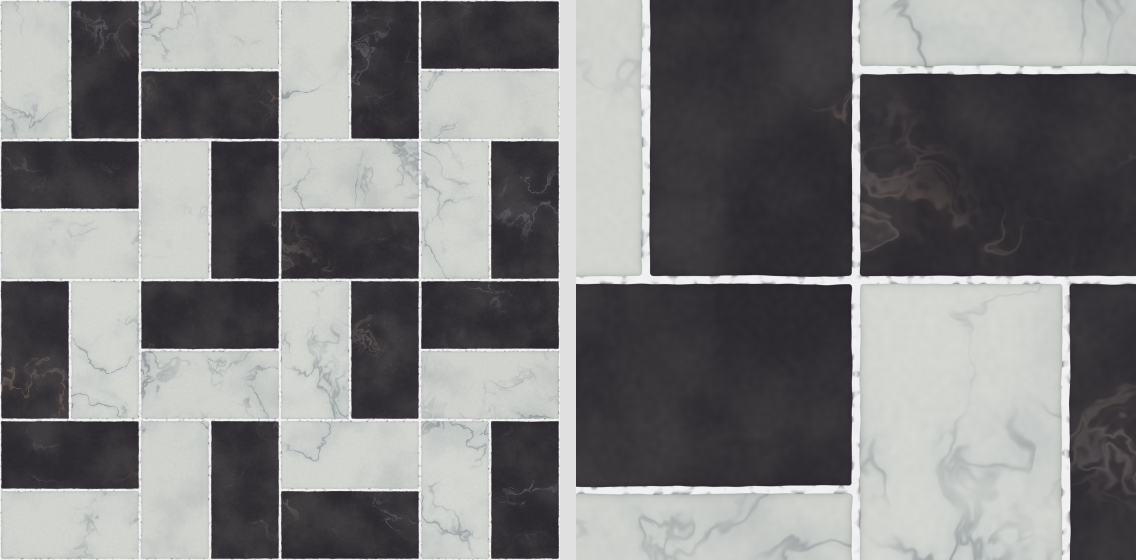
Left: the whole. Right: its middle third, enlarged.
Write a Shadertoy shader that draws this texture.

```glsl
// Basket-weave floor of paired light and dark marble tiles with pale, worn grout.

const float BLOCKS = 4.0;            // square tile pairs per side
const int FLIPPED_BLOCKS = 0x2414;   // bit (x + 4y): pair has its tones swapped
const float GROUT_WIDTH = 0.0048;
const float CORNER_RADIUS = 0.002;
const float EDGE_WOBBLE = 0.0011;
const float MARBLE_SCALE = 9.0;
const float VEIN_WIDTH = 0.028;
const float GRAIN = 0.018;

const vec3 LIGHT_BASE = vec3(0.82, 0.83, 0.81);
const vec3 LIGHT_CLOUD = vec3(0.735, 0.75, 0.745);
const vec3 LIGHT_VEIN = vec3(0.53, 0.55, 0.56);
const vec3 DARK_BASE = vec3(0.18, 0.17, 0.19);
const vec3 DARK_CLOUD = vec3(0.25, 0.24, 0.25);
const vec3 DARK_VEIN_WARM = vec3(0.45, 0.39, 0.35);
const vec3 DARK_VEIN_COOL = vec3(0.42, 0.42, 0.46);
const vec3 GROUT = vec3(0.94, 0.94, 0.95);
const vec3 GROUT_DIRT = vec3(0.38, 0.38, 0.39);

vec2 hash2(vec2 p) {
    vec3 q = fract(p.xyx * vec3(0.1031, 0.1030, 0.0973));
    q += dot(q, q.yzx + 33.33);
    return fract((q.xx + q.yz) * q.zy);
}

float corner(vec2 cell, vec2 offset) {
    return dot(hash2(cell) * 2.0 - 1.0, offset);
}

// Gradient noise, centred on zero
float noise(vec2 p) {
    vec2 i = floor(p), f = fract(p);
    vec2 u = f * f * f * (f * (f * 6.0 - 15.0) + 10.0);
    vec2 e = vec2(1.0, 0.0);
    return mix(mix(corner(i, f), corner(i + e, f - e), u.x),
               mix(corner(i + e.yx, f - e.yx), corner(i + 1.0, f - 1.0), u.x), u.y);
}

float fbm(vec2 p) {
    float sum = 0.0, amplitude = 0.6;
    for (int i = 0; i < 5; i++) {
        sum += amplitude * noise(p);
        p = mat2(1.6, 1.2, -1.2, 1.6) * p + 17.3;
        amplitude *= 0.5;
    }
    return sum;
}

// Distance-like field that falls to zero along winding veins
float veinField(vec2 p) {
    vec2 warp = vec2(fbm(p + 31.7), fbm(p + 74.1));
    return abs(fbm(p + 1.1 * warp));
}

vec3 lightMarble(vec2 p, float tone) {
    float field = veinField(p * 0.8);
    float patches = smoothstep(-0.08, 0.25, fbm(p * 0.6 + 9.0));
    float cloud = smoothstep(-0.05, 0.42, fbm(p * 1.1 + 43.0));
    vec3 color = mix(LIGHT_BASE, LIGHT_CLOUD, 0.75 * cloud);
    color = mix(color, LIGHT_CLOUD * vec3(0.96, 0.98, 1.0), 0.75 * patches * exp(-field * 14.0));
    float vein = 1.0 - smoothstep(0.0, VEIN_WIDTH, field);
    color = mix(color, LIGHT_VEIN, 0.65 * vein * patches);
    return color + 0.025 * (tone - 0.5);
}

vec3 darkMarble(vec2 p, float tone) {
    float field = veinField(p);
    float patches = smoothstep(-0.02, 0.3, fbm(p * 0.7 + 9.0));
    float cloud = smoothstep(-0.22, 0.32, fbm(p * 1.2 + 43.0));
    vec3 color = mix(DARK_BASE, DARK_CLOUD, cloud);
    float warmth = smoothstep(-0.25, 0.25, fbm(p * 0.5 + 5.0) + 0.4 * (tone - 0.5));
    vec3 veinColor = mix(DARK_VEIN_COOL, DARK_VEIN_WARM, warmth);
    color = mix(color, veinColor, 0.22 * patches * exp(-field * 14.0));
    float vein = 1.0 - smoothstep(0.0, VEIN_WIDTH, field);
    color = mix(color, veinColor, 0.55 * vein * patches);
    return color + 0.02 * (tone - 0.5);
}

void mainImage(out vec4 fragColor, in vec2 fragCoord) {
    vec2 uv = fragCoord / iResolution.xy;
    float pixel = 1.0 / iResolution.y;

    // Block layout: upright and lying pairs alternate
    vec2 block = floor(uv * BLOCKS);
    vec2 local = fract(uv * BLOCKS);
    bool upright = mod(block.x + block.y, 2.0) > 0.5;
    vec2 across = upright ? vec2(1.0, 0.0) : vec2(0.0, 1.0);
    float side = step(0.5, dot(local, across));
    int bit = int(block.x + 4.0 * block.y);
    float flipped = float((FLIPPED_BLOCKS >> bit) & 1);
    bool dark = abs(side - flipped) > 0.5;

    // Signed distance to the slightly uneven tile edge
    vec2 center = vec2(0.5) + across * (0.5 * side - 0.25);
    vec2 halfSize = (vec2(0.5) - 0.25 * across) / BLOCKS - 0.5 * GROUT_WIDTH;
    vec2 seed = block * 2.0 + side * across + 3.0;
    vec2 q = abs(local - center) / BLOCKS - halfSize + CORNER_RADIUS;
    float d = length(max(q, 0.0)) + min(max(q.x, q.y), 0.0) - CORNER_RADIUS;
    d += EDGE_WOBBLE * (noise(uv * 22.0 + seed * 7.0) + 0.6 * noise(uv * 90.0 + seed));

    // Marble, unique to each tile
    vec2 tileRandom = hash2(seed * 13.7);
    vec2 p = uv * MARBLE_SCALE + tileRandom * 60.0;
    vec3 tile = dark ? darkMarble(p, tileRandom.x) : lightMarble(p, tileRandom.y);
    tile += GRAIN * noise(uv * 190.0);
    tile *= 1.0 - 0.13 * exp(min(d, 0.0) / 0.0015);

    // Grout with dirt flecks collected along the tile edges
    float fleck = smoothstep(0.05, 0.35, noise(uv * 170.0 + 8.0));
    float rim = exp(-abs(d) / 0.0012);
    vec3 grout = mix(GROUT, GROUT_DIRT, 0.75 * fleck * rim);
    grout -= 0.03 * noise(uv * 120.0);

    vec3 color = mix(tile, grout, smoothstep(-0.75 * pixel, 0.75 * pixel, d));
    fragColor = vec4(clamp(color, 0.0, 1.0), 1.0);
}
```
